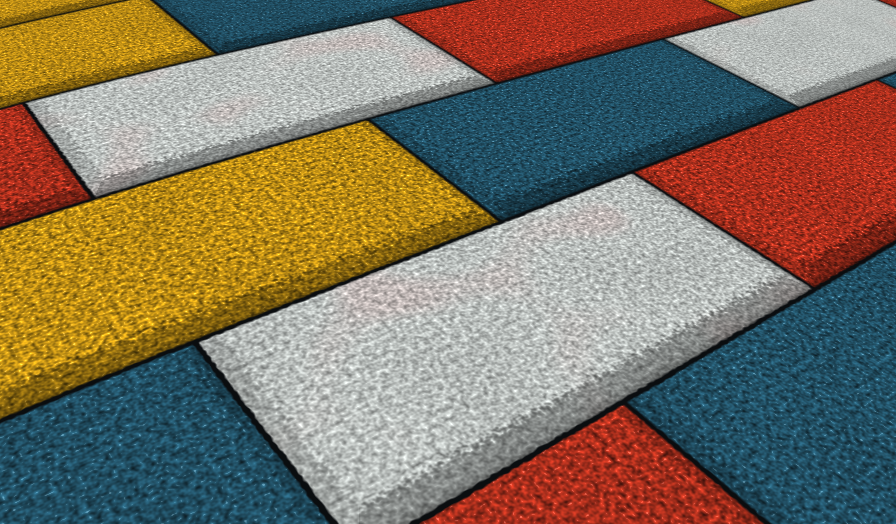
A Shadertoy shader for this texture:

```glsl
const vec3 YELLOW = vec3(0.72, 0.54, 0.08);
const vec3 BLUE = vec3(0.13, 0.31, 0.39);
const vec3 GREY = vec3(0.74, 0.76, 0.75);
const vec3 RED = vec3(0.65, 0.18, 0.11);
const vec3 GAP = vec3(0.04, 0.05, 0.06);

// Six rows from far to near, four paints each: 0 yellow, 1 blue, 2 grey, 3 red
const int PAINTS[24] = int[24](
    0, 0, 0, 0,
    0, 1, 2, 3,
    3, 2, 3, 0,
    0, 1, 2, 3,
    1, 2, 3, 1,
    3, 1, 2, 0);
const float ROW_SHIFT[6] = float[6](0.0, 0.49, 0.01, 0.63, 0.0, 0.48);

float hash(vec2 cell) {
    uvec2 k = uvec2(ivec2(cell)) * uvec2(1597334677u, 3812015801u);
    uint n = (k.x ^ k.y) * 1597334677u;
    n = (n ^ (n >> 15)) * 2246822519u;
    return float((n ^ (n >> 13)) & 65535u) / 65535.0;
}

float slopeAt(vec2 corner, vec2 offset) {
    float angle = 6.2832 * hash(corner);
    return dot(vec2(cos(angle), sin(angle)), offset);
}

float gradientNoise(vec2 p) {
    vec2 i = floor(p), f = p - i;
    vec2 w = f * f * f * (f * (f * 6.0 - 15.0) + 10.0);
    vec2 e = vec2(1.0, 0.0);
    float low = mix(slopeAt(i, f), slopeAt(i + e, f - e), w.x);
    float high = mix(slopeAt(i + e.yx, f - e.yx), slopeAt(i + 1.0, f - 1.0), w.x);
    return mix(low, high, w.y);
}

// Screen to floor plane: x counts tile lengths, y counts rows toward the viewer
vec2 floorCoords(vec2 p) {
    vec2 lens = p - vec2(1.239, 0.929);
    float r2 = dot(lens, lens);
    p += lens * 0.0095 * r2 * r2;
    vec2 along = vec2(1.3186, -0.1934);
    vec2 across = vec2(0.1881, 0.2066);
    vec2 corner = vec2(0.365, 0.6504);
    return inverse(mat2(along - 0.396 * p, across + 0.193 * p)) * (p - corner);
}

vec3 paintColor(int paint) {
    return paint == 0 ? YELLOW : paint == 1 ? BLUE : paint == 2 ? GREY : RED;
}

// Light on the mitred bevels; edges holds left, right, back, front distances
float bevelLight(vec4 edges, float wobble) {
    vec4 t = edges / vec4(0.040, 0.025, 0.030, 0.135);
    float nearest = min(min(t.x, t.y), min(t.z, t.w));
    float face = nearest == t.w ? 0.72
               : nearest == t.x ? 0.87
               : nearest == t.y ? 0.85 : 1.03;
    float light = mix(face, 1.0, smoothstep(0.8, 1.15, nearest + wobble));
    return light * mix(0.78, 1.0, smoothstep(0.0, 0.45, t.w));
}

// Coverage of the tile inside its dark joint
float tileMask(vec4 edges, vec2 pixel, float wobble) {
    vec2 gap = vec2(0.0045, 0.010) * (1.0 + wobble);
    vec2 d = min(edges.xz, edges.yw);
    vec2 inside = smoothstep(gap - pixel, gap + pixel, d);
    return inside.x * inside.y;
}

void mainImage(out vec4 fragColor, in vec2 fragCoord) {
    vec2 p = fragCoord / iResolution.y;
    vec2 ground = floorCoords(vec2(p.x, 1.0 - p.y));
    vec2 pixel = fwidth(ground);

    // Staggered rows of tiles
    int row = clamp(int(floor(ground.y)) + 4, 0, 5);
    vec2 shifted = ground - vec2(ROW_SHIFT[row], 0.0);
    vec2 cell = floor(shifted);
    vec2 local = shifted - cell;
    int column = clamp(int(cell.x) + 1, 0, 3);
    int paint = PAINTS[row * 4 + column];
    vec3 color = paintColor(paint);
    float isGrey = paint == 2 ? 1.0 : 0.0;

    // Rubber granules, softened where they shrink below a pixel
    vec2 granules = ground * vec2(90.0, 45.0);
    vec2 footprint = pixel * vec2(90.0, 45.0);
    float detail = clamp(1.5 - max(footprint.x, footprint.y), 0.4, 1.0);
    float coarse = gradientNoise(granules);
    float fine = gradientNoise(granules * 1.9 + 37.0);
    float grain = (coarse + 0.8 * fine) * detail;
    float sparkle = smoothstep(0.32, 0.6, fine) * detail;

    // Uneven wear over the floor and from tile to tile
    float wear = gradientNoise(ground * vec2(5.0, 2.5) + 11.0);
    float tint = hash(cell + 19.0) - 0.5;
    color *= 1.0 + 0.07 * wear + 0.06 * tint;
    color = mix(color, color * vec3(1.0, 0.93, 0.93), isGrey * smoothstep(0.1, 0.5, wear));
    color *= 1.0 + mix(0.62, 0.38, isGrey) * grain;
    color += mix(0.20, 0.06, isGrey) * sparkle;

    // Bevels and joints
    vec4 edges = vec4(local.x, 1.0 - local.x, local.y, 1.0 - local.y);
    color *= bevelLight(edges, 0.25 * grain);
    color = mix(GAP, color, tileMask(edges, pixel, 0.7 * coarse));
    fragColor = vec4(clamp(color, 0.0, 1.0), 1.0);
}
```
